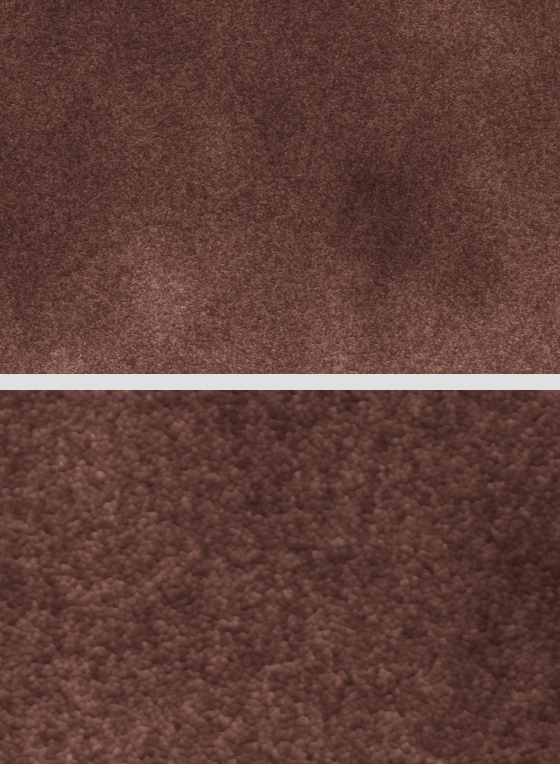
Top, the full canvas; bottom, a detail of the centre.
Write a Shadertoy shader that draws this texture.

```glsl
const vec3 SUEDE = vec3(0.382, 0.244, 0.219);
const vec3 TONE_RESPONSE = vec3(1.0, 1.25, 1.35);

vec2 hash2(vec2 p) {
    vec3 q = fract(p.xyx * vec3(0.1031, 0.1030, 0.0973));
    q += dot(q, q.yzx + 33.33);
    return fract((q.xx + q.yz) * q.zy);
}

vec2 rotate(vec2 p, float angle) {
    float c = cos(angle), s = sin(angle);
    return vec2(c * p.x - s * p.y, s * p.x + c * p.y);
}

// Cellular nap: soft tufts of uneven tone, lit from above
float tufts(vec2 p, float angle, float relief, float variation) {
    vec2 light = rotate(vec2(0.0, 1.0), angle);
    p = rotate(p, angle);
    vec2 cell = floor(p), local = fract(p);
    float shade = 0.0, total = 0.0;
    for (int y = -1; y <= 1; y++)
    for (int x = -1; x <= 1; x++) {
        vec2 offset = vec2(x, y);
        vec2 delta = local - offset - hash2(cell + offset);
        float tuftTone = hash2(cell + offset + 71.0).x - 0.5;
        float weight = exp(-6.0 * dot(delta, delta));
        shade += weight * (variation * tuftTone + relief * dot(delta, light));
        total += weight;
    }
    return shade / total + 0.3 * relief * (min(total, 1.5) - 0.9);
}

// Layered, rotated sines for wispy mottling
float wisps(vec2 p, float frequency) {
    float sum = 0.0, weight = 0.5;
    p *= frequency;
    for (int i = 0; i < 6; i++) {
        p += 0.6 * sin(p.yx * 1.3 + float(i) * 2.1);
        sum += weight * sin(p.x) * sin(p.y + 1.7);
        p = 1.7 * rotate(p, 0.64);
        weight *= 0.66;
    }
    return sum;
}

// Soft patches of brushed nap, taller than wide
float brushedPatches(vec2 p, vec2 extent, float strength) {
    float sum = 0.0;
    for (int i = 0; i < 30; i++) {
        vec2 slot = vec2(i % 6, i / 6);
        vec2 centre = (slot + hash2(slot + 13.0)) / vec2(6.0, 5.0) * extent;
        vec2 shape = hash2(slot + 47.0);
        vec2 d = (p - centre) / mix(vec2(0.07, 0.11), vec2(0.13, 0.22), shape);
        sum += (hash2(slot + 89.0).x - 0.5) * exp(-dot(d, d));
    }
    return strength * sum;
}

// Rare tiny dark flecks
float flecks(vec2 p, float density, float radius) {
    vec2 cell = floor(p);
    vec2 centre = 0.25 + 0.5 * hash2(cell + 5.0);
    float present = step(1.0 - density, hash2(cell + 31.0).x);
    return present * (1.0 - smoothstep(0.4 * radius, radius, length(p - cell - centre)));
}

void mainImage(out vec4 fragColor, in vec2 fragCoord) {
    vec2 p = fragCoord / iResolution.y;
    vec2 extent = vec2(iResolution.x / iResolution.y, 1.0);

    // Broad light and shade
    vec2 warped = p + 0.06 * vec2(wisps(p + 3.0, 9.0), wisps(p + 8.0, 9.0));
    float tone = brushedPatches(warped, extent, 0.34);
    tone += 0.078 * wisps(p * vec2(1.0, 0.75), 12.0);
    tone += 0.17 * exp(-p.y * 4.5) - 0.06 * p.y;
    tone += 0.14 * exp(-3.0 * length(warped - vec2(0.9, 0.1) * extent));

    // Fine napped grain in three sizes
    tone += tufts(p * 215.0, 0.4, 0.23, 0.34);
    tone += tufts(p * 135.0 + 17.0, 1.1, 0.14, 0.28);
    tone += tufts(p * 62.0 + 41.0, 2.0, 0.03, 0.13);
    tone -= 0.25 * flecks(p * 34.0, 0.012, 0.13);

    fragColor = vec4(SUEDE * exp(tone * TONE_RESPONSE), 1.0);
}
```
